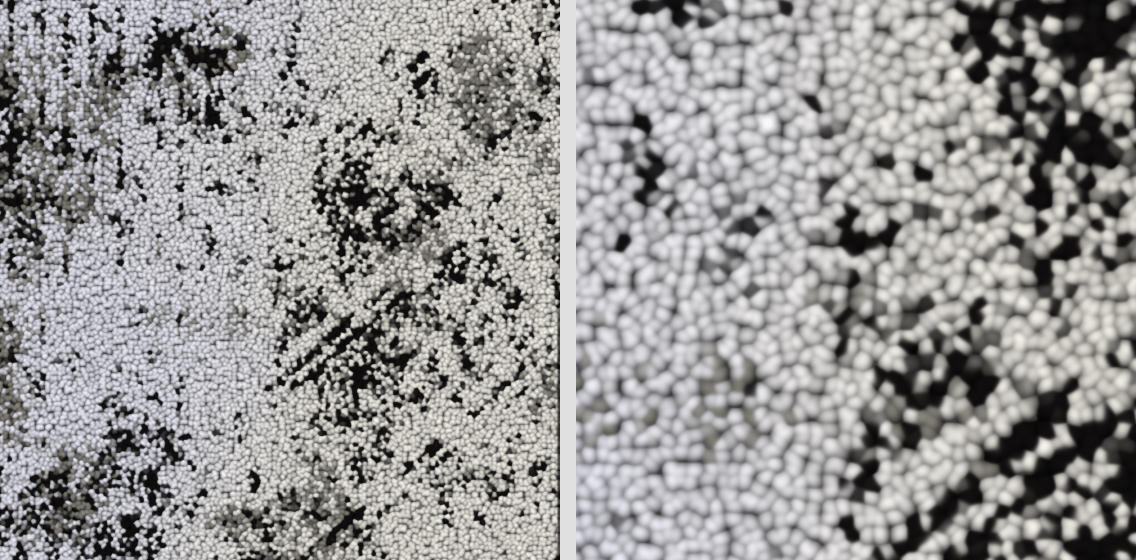
Left: the whole. Right: its middle third, enlarged.
Reproduce this texture procedurally as a WebGL 1 fragment shader.

```glsl
precision highp float;
// Loop-pile carpet: pale yarn with weathered black and olive-grey speckle, drips and diagonal tracks.
uniform vec2 u_resolution;

float hash(vec2 p) {
  vec3 q = fract(p.xyx * 0.1031);
  q += dot(q, q.yzx + 33.33);
  return fract((q.x + q.y) * q.z);
}

float noise(vec2 p) {
  vec2 i = floor(p), f = fract(p);
  f = f * f * (3.0 - 2.0 * f);
  return mix(mix(hash(i), hash(i + vec2(1, 0)), f.x),
             mix(hash(i + vec2(0, 1)), hash(i + vec2(1, 1)), f.x), f.y);
}

// Fractal noise centred on zero
float fbm(vec2 p) {
  float sum = 0.0, amp = 0.53;
  for (int i = 0; i < 4; i++) {
    sum += amp * (noise(p) - 0.5);
    p = p * 2.03 + 17.3;
    amp *= 0.5;
  }
  return sum;
}

float blob(vec2 p, vec2 centre, vec2 radius) {
  vec2 q = (p - centre) / radius;
  return exp(-dot(q, q));
}

float line(float d, float width) {
  return 1.0 - smoothstep(0.5 * width, width, abs(d));
}

// Amount of dark yarn wanted at a point
float inkField(vec2 p) {
  float ink = 0.46 * fbm(p * 8.0 + 3.0) + 0.58 * fbm(p * vec2(44, 28));
  ink -= 0.17 * blob(p, vec2(0.22, 0.47), vec2(0.25, 0.15));
  ink -= 0.17 * blob(p, vec2(0.72, 0.99), vec2(0.12, 0.07));
  ink += 0.07 * blob(p, vec2(0.65, 0.55), vec2(0.22, 0.35));
  ink += 0.06 * blob(p, vec2(0.15, 0.1), vec2(0.2, 0.15));

  // Diagonal tracks on the right: pale band with broken dark lines
  float across = dot(p, vec2(-0.65, 0.76)) + 0.008 * fbm(p * 9.0);
  float track = mod(across - 0.054, 0.27) - 0.135;
  float right = smoothstep(0.42, 0.56, p.x);
  float broken = smoothstep(0.25, 0.6, noise(p * 17.0));
  ink -= 0.13 * right * line(track, 0.045);
  ink += right * broken * (0.36 * line(track, 0.01) + 0.3 * line(track + 0.026, 0.008));

  // Vertical drips on the left
  float column = floor(p.x / 0.05);
  float x = p.x - (column + 0.3 + 0.4 * hash(vec2(column, 5.0))) * 0.05;
  float reach = smoothstep(0.1, 0.75, p.y) * (1.0 - smoothstep(0.38, 0.46, p.x));
  ink += 0.3 * reach * line(x, 0.006) * smoothstep(0.3, 0.7, noise(vec2(column * 7.0, p.y * 16.0)));

  // Curved veins at the upper left
  float vein = line(noise(p * 5.5 + 2.0) - 0.5, 0.06);
  ink += 0.17 * vein * smoothstep(0.6, 0.72, p.y) * (1.0 - smoothstep(0.45, 0.6, p.x));
  return ink;
}

// Colour of the yarn loop rooted at p
vec3 yarn(vec2 p, vec2 id) {
  float field = inkField(p);
  float ink = field + 0.36 * (hash(id + 71.0) - 0.5);
  float olive = fbm(p * 7.0 + 23.0) + 0.4 * field + 0.3 * (hash(id + 37.0) - 0.5);
  olive += 0.16 * blob(p, vec2(0.87, 0.84), vec2(0.1, 0.09));
  float warmth = smoothstep(0.2, 0.75, p.x + 0.5 * fbm(p * 3.0) - 0.15 * (p.y - 0.5));
  vec3 tint = mix(vec3(0.98, 0.98, 1.03), vec3(1.015, 1.0, 0.965), warmth);
  vec3 pale = tint * (0.78 + 0.12 * hash(id + 11.0));
  vec3 col = mix(pale, vec3(0.47, 0.46, 0.43), smoothstep(0.13, 0.24, olive));
  return mix(col, vec3(0.06, 0.054, 0.053), smoothstep(0.125, 0.215, ink));
}

void main() {
  vec2 p = gl_FragCoord.xy / min(u_resolution.x, u_resolution.y);
  const float LOOPS = 125.0;
  vec2 g = p * LOOPS, cell = floor(g);

  // Blend nearby oblong loops with Gaussian weights
  vec3 col = vec3(0);
  vec2 lean = vec2(0);
  float total = 0.0;
  for (int j = -1; j <= 1; j++) {
    for (int i = -1; i <= 1; i++) {
      vec2 id = cell + vec2(i, j);
      vec2 jitter = vec2(hash(id + 131.0), hash(id + 257.0));
      vec2 root = id + 0.08 + 0.84 * jitter;
      vec2 d = g - root;
      vec2 axis = normalize(jitter.yx - 0.497);
      float along = dot(d, axis);
      float w = exp(-9.0 * (dot(d, d) - 0.4 * along * along));
      col += w * yarn(root / LOOPS, id);
      lean += w * d;
      total += w;
    }
  }
  col /= total;
  lean /= total;

  // Rounded tops, dark crevices, light from above left
  float depth = -log(total) / 9.0;
  float shade = 1.01 - 1.15 * depth + dot(lean, vec2(-0.1, 0.22));
  col *= clamp(shade, 0.3, 1.1);

  // Shadowed edge of the tile
  col *= 1.0 - 0.65 * smoothstep(0.993, 0.998, p.x) * (1.0 - smoothstep(0.4, 0.55, p.y));
  gl_FragColor = vec4(col, 1.0);
}
```
